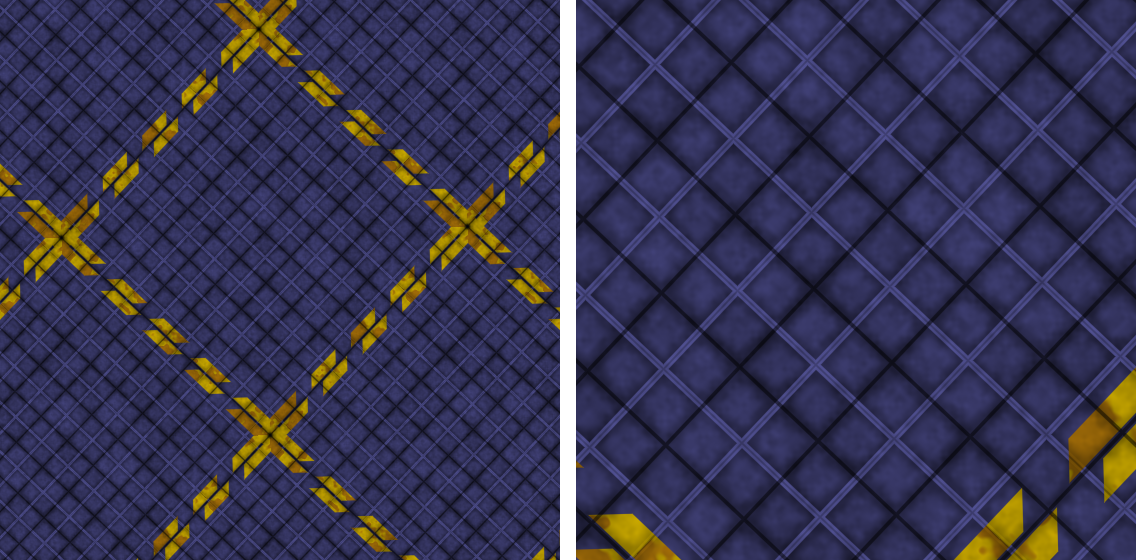
Left, the full canvas; right, a detail of the centre.
Give the GLSL for this pattern, as a Shadertoy shader.

```glsl
// Quilted navy tiles on a tilted grid, crossed by worn gold dashed stripes.
#define REPEATS 1.95                  // stripe cells per canvas height
#define TILES 16.0                    // tiles per stripe cell
#define TILT 0.7575                   // grid angle in radians
#define CROSSING vec2(0.4622, 0.9479) // one stripe crossing
#define DASH_PITCH 3.2                // in tiles, divides TILES evenly
#define DASH_HALF 0.975
#define STRIPE_HALF 0.65
#define HALF_SHIFT 0.45               // slip between the two halves of a dash
#define NAVY vec3(0.225, 0.225, 0.415)
#define RIDGE vec3(0.30, 0.30, 0.545)
#define GOLD vec3(0.73, 0.61, 0.0)
#define RUST vec3(0.58, 0.39, 0.03)

float hash(vec2 p) {
    return fract(sin(dot(p, vec2(127.1, 311.7))) * 43758.5453);
}

// Value noise that wraps after the given period
float noise(vec2 p, float period) {
    vec2 i = floor(p), f = fract(p);
    f = f * f * (3.0 - 2.0 * f);
    vec2 a = mod(i, period), b = mod(i + 1.0, period);
    return mix(mix(hash(a), hash(vec2(b.x, a.y)), f.x),
               mix(hash(vec2(a.x, b.y)), hash(b), f.x), f.y);
}

float tileNoise(vec2 q, float freq) {
    return noise(q * freq, TILES * freq);
}

// Signed distance to a split, slant-ended dashed stripe
float dashedStripe(float along, float across) {
    float s = along + across - HALF_SHIFT * sign(across);
    float d = (abs(fract(s / DASH_PITCH) - 0.5) * DASH_PITCH - DASH_HALF) * 0.707;
    d = min(d, abs(along) - 1.3);     // solid arms at the crossing
    d = max(d, abs(across) - STRIPE_HALF);
    return max(d, 0.07 - abs(across));
}

// Coverage of a thin line from its distance
float lineMask(float d, float halfWidth, float aa) {
    return smoothstep(halfWidth + aa, halfWidth - aa, d);
}

void mainImage(out vec4 fragColor, in vec2 fragCoord) {
    // Tilted tile coordinates, with y running down
    vec2 p = (fragCoord - 0.5 * iResolution.xy) / iResolution.y + 0.5 - CROSSING;
    p.y = -p.y;
    float c = cos(TILT), s = sin(TILT), scale = REPEATS * TILES;
    vec2 q = vec2(c * p.x + s * p.y, c * p.y - s * p.x) * scale;
    float aa = 0.75 * scale / iResolution.y;
    vec2 cell = mod(q + 0.5 * TILES, TILES) - 0.5 * TILES;
    vec2 tile = mod(floor(q), TILES);

    // Pillowed tile shading with mottled cloth
    vec2 edge = 0.5 - abs(fract(q) - 0.5);
    float pillow = smoothstep(0.0, 0.30, edge.x) * smoothstep(0.0, 0.30, edge.y);
    float mottle = 0.6 * tileNoise(q, 5.0) + 0.4 * tileNoise(q, 11.0);
    float shade = mix(0.58, 0.92, pillow) + 0.30 * (mottle - 0.5);
    shade += 0.10 * (hash(tile + 7.3) - 0.5) + 0.14 * (tileNoise(q, 1.0) - 0.5);

    // Dark seams on even lines, raised ridges on odd lines
    vec2 seamDist = abs(mod(q + 1.0, 2.0) - 1.0);
    vec2 ridgeDist = 1.0 - seamDist;
    float seam = lineMask(min(seamDist.x, seamDist.y), 0.035, aa);
    float nearRidge = min(ridgeDist.x, ridgeDist.y);
    float ridge = lineMask(nearRidge, 0.065, aa);
    float groove = lineMask(nearRidge, 0.018, aa);

    // Worn paint, rustier on some halves of each crossing
    float blotch = 0.65 * tileNoise(q, 2.0) + 0.35 * tileNoise(q, 5.0);
    float wear = blotch + 0.45 * (hash(tile + 2.1) - 0.5);
    float rustySide = abs(cell.x) > abs(cell.y)
        ? step(0.0, cell.y) : step(cell.x, 0.0) * step(cell.y, 0.0);
    float atCrossing = step(max(abs(cell.x), abs(cell.y)), 3.2);
    wear += atCrossing * (0.45 * rustySide - 0.15);
    vec3 paint = mix(GOLD, RUST, smoothstep(0.52, 0.66, wear));

    // Layer the cloth, paint and lines
    float stripes = min(dashedStripe(cell.x, cell.y), dashedStripe(-cell.y, cell.x));
    float painted = smoothstep(aa, -aa, stripes);
    vec3 cloth = mix(NAVY * shade, RIDGE * (0.85 + 0.3 * mottle), ridge * 0.9);
    cloth *= 1.0 - 0.22 * groove;
    vec3 coat = paint * (0.28 + 0.75 * shade) * (1.0 + 0.12 * ridge - 0.3 * groove);
    vec3 color = mix(cloth, coat, painted);
    color *= 1.0 - 0.5 * seam;
    color *= 1.0 - 0.6 * smoothstep(0.24, 0.08, length(cell));
    fragColor = vec4(color, 1.0);
}
```
